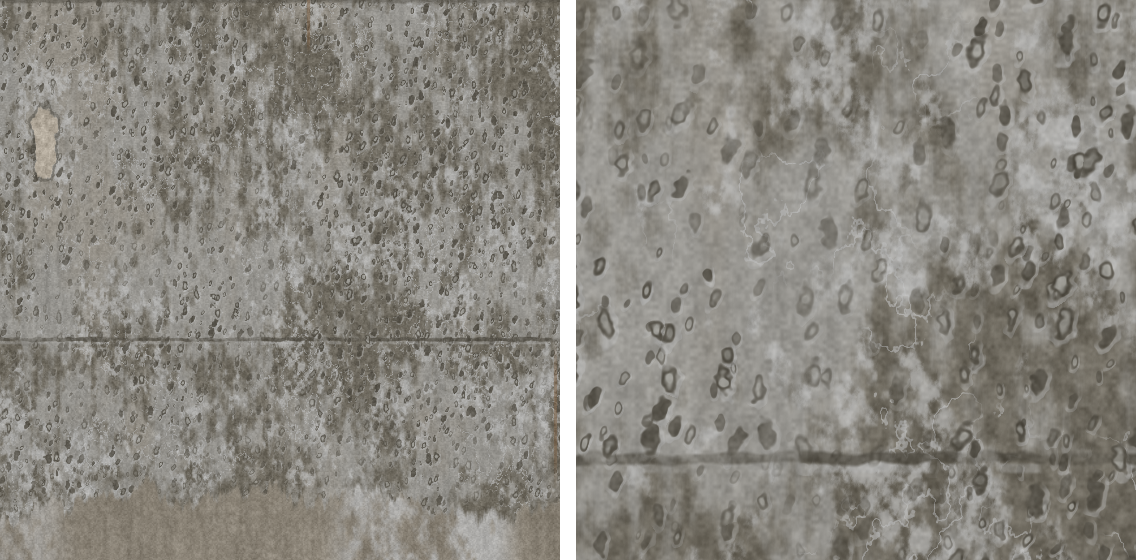
Left, the full canvas; right, a detail of the centre.
A Shadertoy shader for this texture:

```glsl
// Weathered grey concrete wall: pitted panels, a joint, olive stains and pale lime bloom.

const vec3 CONCRETE = vec3(0.605, 0.598, 0.578);
const vec3 STAIN    = vec3(0.405, 0.385, 0.340);
const vec3 LIME     = vec3(0.720, 0.722, 0.722);
const vec3 PLASTER  = vec3(0.535, 0.505, 0.455);
const vec3 PIT_DARK = vec3(0.330, 0.315, 0.280);
const vec3 PIT_PALE = vec3(0.620, 0.615, 0.590);
const vec3 RUST     = vec3(0.500, 0.400, 0.300);
const vec3 CHIP     = vec3(0.690, 0.655, 0.600);

const float JOINT_Y    = 0.394;
const float SKIRT_Y    = 0.108;
const vec2  PIT_RADIUS = vec2(0.0043, 0.0080);
const vec2  BIG_CELLS  = vec2(44.0, 31.0);
const vec2  TINY_CELLS = vec2(71.0, 50.0);
const float PIT_TILT   = 0.22;
const float GRAIN      = 0.075;

float hash(vec2 p) {
    return fract(sin(dot(p, vec2(127.1, 311.7))) * 43758.5453);
}

float noise(vec2 p) {
    vec2 i = floor(p), f = fract(p);
    f = f * f * (3.0 - 2.0 * f);
    return mix(mix(hash(i), hash(i + vec2(1, 0)), f.x),
               mix(hash(i + vec2(0, 1)), hash(i + vec2(1, 1)), f.x), f.y);
}

float fbm(vec2 p) {
    float sum = 0.0, amp = 0.5;
    for (int i = 0; i < 5; i++) {
        sum += amp * noise(p);
        p = p * 2.03 + vec2(17.3, 9.1);
        amp *= 0.5;
    }
    return sum / 0.969;
}

// Soft band of half width w around c
float band(float x, float c, float w) {
    return 1.0 - smoothstep(w * 0.4, w, abs(x - c));
}

// Nearest scattered oval: distance in radii, random tone, side of the oval
vec3 nearestPit(vec2 uv, vec2 cells, float scale, float density) {
    vec2 home = floor(uv * cells);
    vec3 best = vec3(9.0, 0.0, 0.0);
    for (int y = -1; y <= 1; y++)
    for (int x = -1; x <= 1; x++) {
        vec2 id = home + vec2(x, y);
        if (hash(id + cells) > density) continue;
        vec2 jitter = vec2(hash(id + 3.7), hash(id + 8.2)) - 0.5;
        vec2 q = uv - (id + 0.5 + 0.85 * jitter) / cells;
        float a = PIT_TILT + 0.7 * (hash(id + 5.1) - 0.5);
        q = mat2(cos(a), sin(a), -sin(a), cos(a)) * q;
        q /= PIT_RADIUS * scale * mix(0.55, 1.25, hash(id + 2.4));
        float d = length(q);
        if (d < best.x) best = vec3(d, hash(id + 6.6), q.x - q.y);
    }
    best.x += 0.75 * (noise(uv * 260.0) - 0.5);
    return best;
}

vec3 paintPit(vec3 col, vec3 pit, float strength) {
    float body = 1.0 - smoothstep(0.75, 1.15, pit.x);
    float core = 1.0 - smoothstep(0.25, 0.70, pit.x);
    float rim = band(pit.x, 1.3, 0.4) * smoothstep(-0.4, 1.0, pit.z);
    vec3 inner = mix(PIT_DARK, PIT_PALE, smoothstep(0.3, 0.8, pit.y));
    col = mix(col, mix(PIT_DARK, inner, core), body * strength);
    return mix(col, LIME, 0.45 * rim * strength);
}

void mainImage(out vec4 fragColor, in vec2 fragCoord) {
    vec2 uv = fragCoord / iResolution.xy;
    float broad = fbm(uv * vec2(9.0, 4.5) + 3.0);
    float flakes = fbm(uv * vec2(58.0, 32.0) + 11.0);
    float streaks = fbm(uv * vec2(95.0, 9.0) + 27.0);
    float fine = fbm(uv * vec2(170.0, 120.0));
    float wobble = noise(uv * 90.0) - 0.5;
    float lower = 1.0 - smoothstep(-0.003, 0.003, uv.y - JOINT_Y + 0.004 * wobble);
    float sides = 1.0 - smoothstep(0.01, 0.12, uv.x) + smoothstep(0.94, 0.97, uv.x);

    // Concrete ground with vertical wash marks
    vec3 col = CONCRETE + 0.10 * (streaks - 0.5) + 0.08 * (broad - 0.5);
    col = mix(col, PLASTER + 0.04, 0.5 * smoothstep(0.5, 0.75, fbm(uv * vec2(12.0, 5.0) + 50.0)));

    // Olive stains: heavier below the joint, along the sides and the top
    float nearTop = smoothstep(0.72, 1.0, uv.y);
    float nearJoint = band(uv.y, JOINT_Y, 0.09);
    float growth = 0.45 * broad + 0.33 * flakes + 0.22 * streaks
                 + 0.085 * lower + 0.06 * sides + 0.035 * nearTop + 0.025 * nearJoint;
    float stain = smoothstep(0.49, 0.65, growth);
    col = mix(col, STAIN + 0.10 * (fine - 0.5), 0.88 * stain);

    // Lime bloom in patches and thin crooked veins
    float bloom = 0.5 * fbm(uv * vec2(11.0, 7.0) + 71.0) + 0.5 * fbm(uv * vec2(75.0, 42.0) + 5.0);
    float patches = smoothstep(0.53, 0.64, bloom + 0.035 * lower + 0.02 * sides);
    float vein = 1.0 - smoothstep(0.006, 0.022, abs(fbm(uv * vec2(52.0, 36.0) + 90.0) - 0.5));
    vein *= smoothstep(0.46, 0.62, fbm(uv * 13.0 + 33.0));
    col = mix(col, LIME, 0.62 * patches * smoothstep(0.25, 0.6, fine));
    col = mix(col, LIME, 0.6 * vein);

    // Oval pits in two sizes, thinning out in clean areas
    float crowd = smoothstep(0.30, 0.58, fbm(uv * vec2(8.0, 6.0) + 41.0));
    col = paintPit(col, nearestPit(uv, TINY_CELLS, 0.65, 0.50), 0.65 * crowd);
    col = paintPit(col, nearestPit(uv, BIG_CELLS, 1.0, 0.80), mix(0.45, 0.90, crowd));

    // Bare plaster skirt with a ragged, dark upper edge and a white right half
    float edge = SKIRT_Y + 0.11 * (fbm(vec2(uv.x * 9.0, 2.0)) - 0.5) + 0.06 * (streaks - 0.5)
               + 0.025 * (flakes - 0.5) - uv.y;
    float skirt = smoothstep(-0.006, 0.012, edge);
    float white = smoothstep(0.57, 0.64, uv.x) * (1.0 - smoothstep(0.88, 0.94, uv.x))
                + 0.7 * (1.0 - smoothstep(0.06, 0.15, uv.x));
    white *= smoothstep(0.36, 0.58, 0.5 * broad + 0.5 * flakes + 0.05);
    vec3 plaster = PLASTER + 0.12 * (broad - 0.5) + 0.10 * (streaks - 0.5);
    col = mix(col, STAIN, 0.45 * band(edge, -0.018, 0.026) * smoothstep(0.35, 0.6, flakes));
    col = mix(col, mix(plaster, LIME, 0.85 * white), 0.93 * skirt);

    // Joint, top border, chipped spot, pale strip and rust runs
    float joint = band(uv.y + 0.004 * wobble, JOINT_Y, 0.0045);
    col = mix(col, LIME, 0.35 * band(uv.y, JOINT_Y - 0.006, 0.004) * smoothstep(0.4, 0.6, flakes));
    col = mix(col, PIT_DARK, joint * mix(0.35, 0.85, smoothstep(0.35, 0.6, flakes)));
    col = mix(col, PIT_DARK, 0.6 * smoothstep(0.992, 0.998, uv.y + 0.004 * wobble));
    float chip = length((uv - vec2(0.080, 0.750)) / vec2(0.024, 0.062)) + 1.1 * (flakes - 0.5);
    col = mix(col, PIT_DARK, 0.5 * band(chip, 1.05, 0.14));
    col = mix(col, CHIP + 0.12 * (fine - 0.5), 1.0 - smoothstep(0.88, 1.0, chip));
    float strip = band(uv.x + 0.008 * wobble, 0.970, 0.018) * band(uv.y, 0.26, 0.14);
    col = mix(col, LIME, 0.6 * strip * smoothstep(0.3, 0.55, flakes));
    float run = band(uv.x, 0.992, 0.004) * band(uv.y, 0.26, 0.14)
              + band(uv.x, 0.551, 0.004) * smoothstep(0.90, 0.93, uv.y);
    col = mix(col, RUST, 0.6 * run);

    // Fine mineral grain
    col += GRAIN * (noise(uv * 430.0) - 0.5) + 0.12 * (fine - 0.5);
    fragColor = vec4(clamp(col, 0.0, 1.0), 1.0);
}
```
